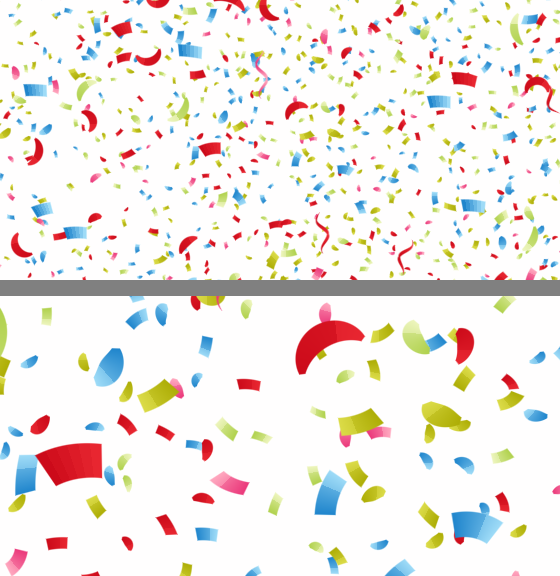
Top, the full canvas; bottom, a detail of the centre.
Give the GLSL for this pattern, as a WebGL 2 fragment shader.

```glsl
#version 300 es
precision highp float;

uniform vec2 u_resolution;
out vec4 fragColor;

float hash(vec2 id, float salt) {
    return fract(sin(dot(id, vec2(127.1, 311.7)) + salt * 74.7) * 43758.5453);
}

vec2 rotate(vec2 q, float angle) {
    float c = cos(angle), s = sin(angle);
    return vec2(c * q.x - s * q.y, s * q.x + c * q.y);
}

// Paper colours, each running from shadow to sheen
vec3 paperColor(float pick, float sheen) {
    if (pick < 0.28) return mix(vec3(0.12, 0.52, 0.80), vec3(0.62, 0.86, 0.97), sheen);
    if (pick < 0.54) return mix(vec3(0.68, 0.68, 0.02), vec3(0.86, 0.86, 0.28), sheen);
    if (pick < 0.73) return mix(vec3(0.69, 0.82, 0.30), vec3(0.93, 0.96, 0.74), sheen);
    if (pick < 0.91) return mix(vec3(0.80, 0.04, 0.10), vec3(0.91, 0.15, 0.19), sheen);
    return mix(vec3(0.92, 0.22, 0.48), vec3(1.0, 0.66, 0.75), sheen);
}

// Strip bent along an arc: x is the distance, y the place along it from 0 to 1
vec2 bentStrip(vec2 q, float len, float wide, float bend, float taper) {
    float radius = len / bend;
    vec2 c = q + vec2(0.0, radius);
    float along = atan(c.x, c.y) * radius;
    float u = 2.0 * along / len;
    float halfWide = 0.5 * wide * max(1.0 - taper * u * u, 0.0);
    float d = max(abs(length(c) - radius) - halfWide, abs(along) - 0.5 * len);
    return vec2(d, clamp(0.5 + 0.5 * u, 0.0, 1.0));
}

// Thin wavy streamer with pointed ends and a twisting width
vec2 streamer(vec2 q, float len, float phase) {
    float u = 2.0 * q.y / len;
    float wave = q.y * 58.0 + phase;
    float halfWide = (0.0025 + 0.004 * abs(cos(wave))) * (1.0 - u * u);
    float d = 0.75 * abs(q.x - 0.016 * sin(wave)) - halfWide;
    return vec2(max(d, abs(q.y) - 0.5 * len), 0.5 + 0.5 * sin(wave));
}

// Layer of small curled chips
vec3 chips(vec3 color, vec2 p, float cell, float keep, float size, float salt) {
    float blur = 0.9 / u_resolution.y;
    for (int j = -1; j <= 1; j++)
    for (int i = -1; i <= 1; i++) {
        vec2 id = floor(p / cell) + vec2(i, j);
        float crowd = mix(0.6, 1.0, smoothstep(0.1, 0.9, id.x * cell));
        if (hash(id, salt) > keep * crowd) continue;

        vec2 q = p - (id + vec2(hash(id, salt + 1.0), hash(id, salt + 2.0))) * cell;
        q = rotate(q, 6.2832 * hash(id, salt + 3.0));
        q.x += q.y * (hash(id, salt + 4.0) - 0.5) * 0.7;

        float scale = size * mix(0.75, 1.25, hash(id, salt + 5.0));
        float curl = hash(id, salt + 6.0);
        float taper = curl > 0.6 ? 0.65 : 0.0;
        vec2 strip = bentStrip(q, scale, scale * mix(0.42, 0.6, hash(id, salt + 7.0)),
                               mix(0.25, 2.2, curl * curl), taper);

        float sheen = 0.7 * strip.y + 0.3 * step(0.65, strip.y);
        vec3 paper = paperColor(hash(id, salt + 8.0), sheen);
        color = mix(color, paper, smoothstep(blur, -blur, strip.x));
    }
    return color;
}

// Layer of large flags, crescents and streamers
vec3 largePieces(vec3 color, vec2 p) {
    float cell = 0.22, blur = 0.9 / u_resolution.y;
    for (int j = -1; j <= 1; j++)
    for (int i = -1; i <= 1; i++) {
        vec2 id = floor(p / cell) + vec2(i, j);
        if (hash(id, 40.0) > 0.68) continue;

        vec2 q = p - (id + vec2(hash(id, 41.0), hash(id, 42.0))) * cell;
        float kind = hash(id, 43.0), pick = hash(id, 44.0), turn = hash(id, 45.0);
        vec2 piece;
        if (kind < 0.25) {
            piece = streamer(rotate(q, turn - 0.5), mix(0.11, 0.17, pick), 6.2832 * turn);
            pick = pick < 0.25 ? 0.1 : 0.75 + 0.24 * pick;
        } else if (kind < 0.7) {
            float len = mix(0.085, 0.135, hash(id, 46.0));
            piece = bentStrip(rotate(q, 6.2832 * turn), len, 0.029, mix(1.3, 3.4, hash(id, 47.0)), 0.75);
            piece.y = 0.5 * piece.y + 0.5 * step(0.68, piece.y);
            pick = fract(pick + 0.25 * step(0.28, pick) * step(pick, 0.54));
        } else {
            q = rotate(q, 0.7 * (turn - 0.5));
            q.x += 0.15 * q.y;
            piece = bentStrip(q, mix(0.06, 0.095, turn), 0.042, mix(0.1, 0.6, pick), 0.0);
            piece.y = floor(piece.y * 6.0) / 5.0;
            pick = pick < 0.6 ? 0.1 : 0.8;
        }
        vec3 paper = paperColor(pick, clamp(piece.y, 0.0, 1.0));
        color = mix(color, paper, smoothstep(blur, -blur, piece.x));
    }
    return color;
}

void main() {
    vec2 p = gl_FragCoord.xy / u_resolution.y;
    vec3 color = vec3(1.0, 0.998, 0.998);
    color = chips(color, p, 0.05, 0.74, 0.024, 3.0);
    color = chips(color, p, 0.1, 0.5, 0.044, 21.0);
    color = largePieces(color, p);
    fragColor = vec4(color, 1.0);
}
```
